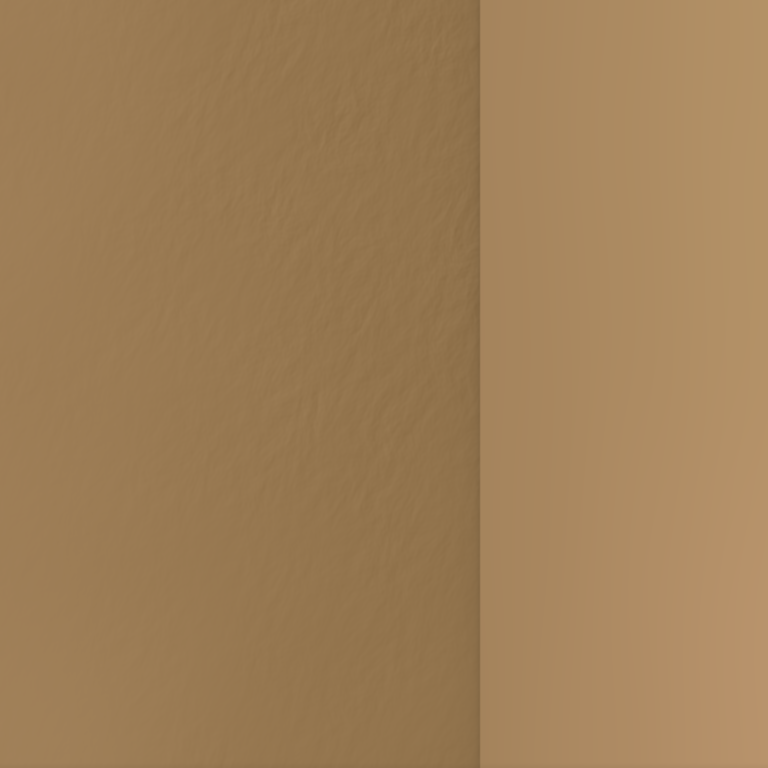
Write a three.js fragment shader that draws this texture.

```glsl
// Two tan wall planes meeting at a vertical corner: rough plaster in shade on
// the left, a smooth lit face on the right. Broad gradients give the light;
// slanted gradient noise, differenced along the light, gives the relief.
varying vec2 vUv;

vec2 randomGradient(vec2 cell) {
  vec3 h = fract(cell.xyx * vec3(0.1031, 0.1030, 0.0973));
  h += dot(h, h.yzx + 33.33);
  float angle = 6.28318 * fract((h.x + h.y) * h.z);
  return vec2(cos(angle), sin(angle));
}

float gradientNoise(vec2 p) {
  vec2 i = floor(p), f = fract(p);
  vec2 u = f * f * f * (f * (f * 6.0 - 15.0) + 10.0);
  vec2 e = vec2(1.0, 0.0);
  float low = mix(dot(randomGradient(i), f),
                  dot(randomGradient(i + e), f - e), u.x);
  float high = mix(dot(randomGradient(i + e.yx), f - e.yx),
                   dot(randomGradient(i + 1.0), f - 1.0), u.x);
  return mix(low, high, u.y);
}

// Plaster height: upright strokes leaning to the right
float plasterHeight(vec2 uv) {
  vec2 p = vec2(uv.x - 0.35 * uv.y, 0.6 * uv.y + 0.15 * uv.x) * 42.0;
  p += 0.5 * gradientNoise(p * 0.4 + 7.0);
  float height = 0.0, amplitude = 0.5;
  for (int i = 0; i < 4; i++) {
    height += amplitude * gradientNoise(p);
    p = p * 1.9 + 11.3;
    amplitude *= 0.58;
  }
  return height;
}

vec3 plasterWall(vec2 uv) {
  // Light falls off toward the corner
  vec3 color = mix(vec3(0.622, 0.495, 0.340), vec3(0.572, 0.452, 0.298),
                   smoothstep(-0.1, 0.6, uv.x));
  color += 0.010 * smoothstep(0.35, 0.0, uv.y) * smoothstep(0.5, 0.0, uv.x);
  color += 0.006 * gradientNoise(uv * 5.0);

  // Relief grows toward the corner and the upper half
  float relief = plasterHeight(uv) - plasterHeight(uv + vec2(0.003, -0.002));
  float patches = 0.8 + 0.8 * gradientNoise(uv * 9.0 + 3.0);
  float roughness = mix(0.25, 1.0, smoothstep(0.0, 0.5, uv.x))
                  * mix(0.55, 1.0, smoothstep(0.15, 0.6, uv.y));
  color += 0.075 * relief * patches * roughness;

  // Contact shade beside the corner
  float gap = max(0.625 - uv.x, 0.0);
  return color * (1.0 - 0.05 * exp(-gap * 45.0) - 0.08 * exp(-gap * 350.0));
}

vec3 smoothWall(vec2 uv) {
  float across = clamp((uv.x - 0.625) / 0.375, 0.0, 1.0);
  vec3 color = mix(vec3(0.645, 0.515, 0.360), vec3(0.702, 0.570, 0.402), across);
  // Rosy bounce in the lower right
  color += vec3(0.020, 0.006, 0.020) * across * smoothstep(0.7, 0.1, uv.y);
  return color + 0.004 * gradientNoise(uv * vec2(9.0, 3.0));
}

void main() {
  float edge = smoothstep(0.6235, 0.6265, vUv.x);
  vec3 color = mix(plasterWall(vUv), smoothWall(vUv), edge);
  color *= 1.0 - 0.03 * smoothstep(0.008, 0.0, vUv.y);
  gl_FragColor = vec4(color, 1.0);
}
```
